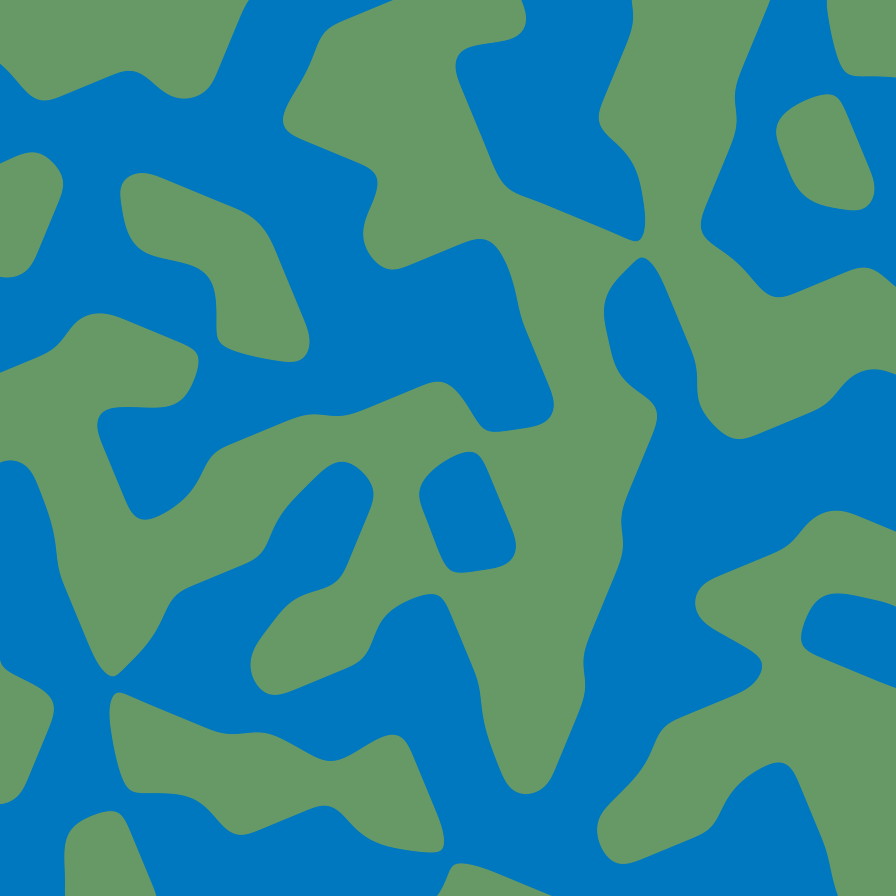
Reproduce this pattern procedurally as a WebGL 1 fragment shader.

```glsl
precision highp float;

uniform vec2 u_resolution;

const vec3 BLUE = vec3(0.0, 0.47, 0.75);
const vec3 GREEN = vec3(0.40, 0.60, 0.40);
const float FREQUENCY = 5.0;            // noise units across the canvas
const float LEVEL = 0.0;                // noise value on the border
const float EDGE_PIXELS = 1.2;          // width of the smoothed border
const vec2 SEED = vec2(17.0, 43.0);
const float DIRECTIONS = 8.0;           // count of gradient directions
const float TURN = 6.2831853;
const float SKEW = 0.3660254;           // (sqrt(3) - 1) / 2
const float UNSKEW = 0.2113249;         // (3 - sqrt(3)) / 6

float hash(vec2 cell) {
  return fract(sin(dot(cell + SEED, vec2(127.1, 311.7))) * 43758.5453);
}

// Unit gradient, half a step away from the axes
vec2 gradientAt(vec2 cell) {
  float angle = (floor(hash(cell) * DIRECTIONS) + 0.5) * TURN / DIRECTIONS;
  return vec2(cos(angle), sin(angle));
}

// Contribution of one simplex corner: value in x, slope in yz
vec3 corner(vec2 cell, vec2 offset) {
  float falloff = max(0.5 - dot(offset, offset), 0.0);
  float falloff3 = falloff * falloff * falloff;
  vec2 gradient = gradientAt(cell);
  float ramp = dot(gradient, offset);
  vec2 slope = falloff3 * (falloff * gradient - 8.0 * ramp * offset);
  return vec3(falloff3 * falloff * ramp, slope);
}

// Simplex noise with its analytic slope
vec3 simplexNoise(vec2 p) {
  vec2 cell = floor(p + (p.x + p.y) * SKEW);
  vec2 offset = p - cell + (cell.x + cell.y) * UNSKEW;
  vec2 middle = offset.x > offset.y ? vec2(1.0, 0.0) : vec2(0.0, 1.0);
  return corner(cell, offset)
       + corner(cell + middle, offset - middle + UNSKEW)
       + corner(cell + 1.0, offset - 1.0 + 2.0 * UNSKEW);
}

void main() {
  // Mirrored vertically so the lattice diagonal falls to the right
  float canvasSize = min(u_resolution.x, u_resolution.y);
  vec2 p = gl_FragCoord.xy / canvasSize * vec2(1.0, -1.0) * FREQUENCY;

  // Distance to the border from value over slope
  vec3 noise = simplexNoise(p);
  float borderDistance = (noise.x - LEVEL) / max(length(noise.yz), 1e-5);
  float edge = 0.5 * EDGE_PIXELS * FREQUENCY / canvasSize;

  float land = smoothstep(-edge, edge, borderDistance);
  gl_FragColor = vec4(mix(BLUE, GREEN, land), 1.0);
}
```
